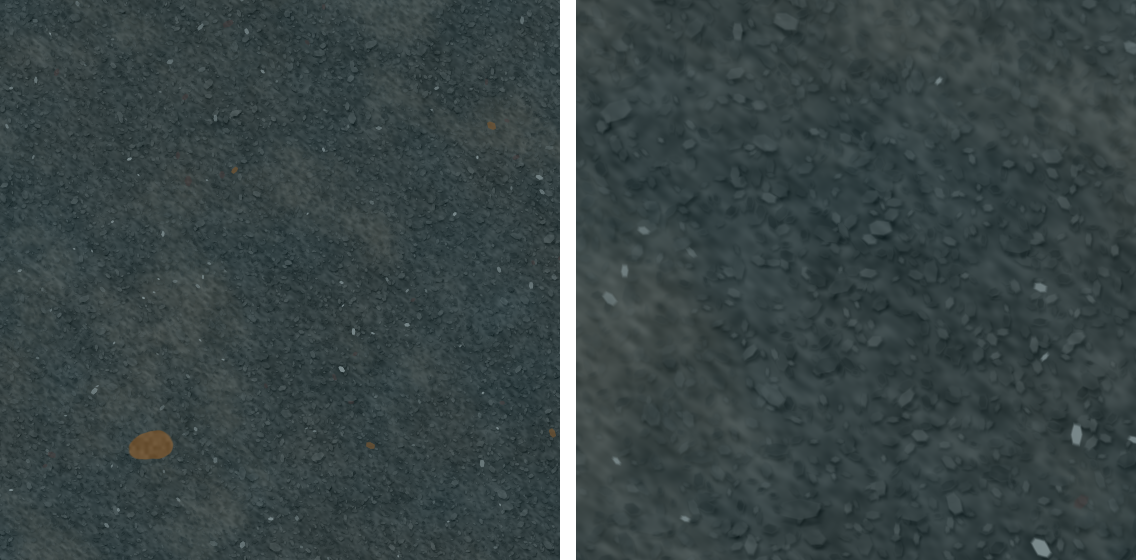
Left: the whole. Right: its middle third, enlarged.
Write a Shadertoy shader that draws this texture.

```glsl
const vec3 SOIL = vec3(0.207, 0.258, 0.265);
const vec3 DUST = vec3(0.268, 0.308, 0.303);
const vec3 PALE_STONE = vec3(0.50, 0.56, 0.57);
const vec3 OCHRE = vec3(0.44, 0.33, 0.20);
const vec3 RUST = vec3(0.29, 0.22, 0.22);
const float EDGE = 0.0012;

float hash(vec2 p) {
    vec3 q = fract(p.xyx * 0.1031);
    q += dot(q, q.yzx + 33.33);
    return fract((q.x + q.y) * q.z);
}

vec2 hash2(vec2 p) {
    return vec2(hash(p), hash(p + 71.7));
}

vec2 rotate(vec2 p, float angle) {
    float c = cos(angle), s = sin(angle);
    return vec2(c * p.x + s * p.y, c * p.y - s * p.x);
}

float noise(vec2 p) {
    vec2 i = floor(p), f = fract(p);
    f = f * f * (3.0 - 2.0 * f);
    float low = mix(hash(i), hash(i + vec2(1, 0)), f.x);
    float high = mix(hash(i + vec2(0, 1)), hash(i + vec2(1, 1)), f.x);
    return mix(low, high, f.y);
}

float fbm(vec2 p) {
    float sum = 0.0, gain = 0.5;
    for (int i = 0; i < 5; i++) {
        sum += gain * noise(p);
        p = rotate(p, 0.6) * 2.03 + 17.3;
        gain *= 0.52;
    }
    return sum;
}

// Distance to an angular pebble whose skew varies
float pebble(vec2 d, float radius, float skew) {
    d *= vec2(0.8, 1.25);
    d.x += (skew - 0.5) * d.y;
    float facets = max(abs(d.x) + 0.5 * abs(d.y), abs(d.y - 0.3 * d.x));
    return mix(length(d), facets, 0.8) - radius;
}

// Scattered pebbles: x = cover, y = tone, z = shadow
vec3 scatter(vec2 p, float cells, float density, vec2 size, float seed) {
    vec2 g = p * cells, cell = floor(g);
    float edge = EDGE * cells;
    vec3 result = vec3(0.0, 0.5, 0.0);
    for (int j = -1; j <= 1; j++)
    for (int i = -1; i <= 1; i++) {
        vec2 id = cell + vec2(i, j);
        if (hash(id + seed) > density) continue;
        vec2 look = hash2(id + seed + 57.0);
        vec2 d = g - id - hash2(id + seed + 113.0);
        float turn = hash(id + seed + 191.0);
        float angle = -0.6 + 2.8 * (turn - 0.5);
        float radius = mix(size.x, size.y, look.x * look.x);
        float skew = fract(turn * 7.0);
        float dist = pebble(rotate(d, angle), radius, skew);
        vec2 shift = vec2(-0.25, 0.5) * radius;
        float shade = pebble(rotate(d + shift, angle), radius, skew);
        float cover = 1.0 - smoothstep(-edge, edge, dist);
        result.z = max(result.z, 1.0 - smoothstep(-edge, 2.0 * edge, shade));
        result.y = mix(result.y, look.y, cover);
        result.x = max(result.x, cover);
    }
    return result;
}

// Lay one pebble layer over the ground
vec3 layGravel(vec3 ground, vec3 layer, float lift, float spread, float amount) {
    ground -= 0.06 * layer.z * (1.0 - layer.x) * amount;
    vec3 stone = SOIL + lift + spread * (layer.y - 0.5);
    return mix(ground, stone, layer.x * amount);
}

// Oval leaf with a wavy rim
float leafMask(vec2 p, vec2 center, vec2 halfSize) {
    vec2 q = rotate(p - center, 0.1) / halfSize;
    float rim = length(q) + 0.22 * (noise(p * 70.0) - 0.5);
    return 1.0 - smoothstep(0.92, 1.05, rim);
}

void mainImage(out vec4 fragColor, in vec2 fragCoord) {
    vec2 p = fragCoord / iResolution.y;
    vec2 along = rotate(p, -0.65);

    // Soil, dusty patches and slanted fine grain
    float patches = fbm(along * vec2(7.0, 10.0) + 3.1);
    float dust = smoothstep(0.50, 0.78, patches + 0.06 * (0.5 - p.x));
    vec3 color = mix(SOIL, DUST, dust * 0.8);
    color += 0.075 * (fbm(p * 18.0 + 40.0) - 0.49);
    color += 0.07 * (noise(along * vec2(85.0, 170.0)) - 0.5);

    // Gravel from grit to larger stones, thinner on dust
    float bare = 1.0 - 0.6 * dust;
    color = layGravel(color, scatter(p, 125.0, 0.65, vec2(0.2, 0.5), 11.0), 0.008, 0.14, 0.85 * bare);
    color = layGravel(color, scatter(p, 66.0, 0.34, vec2(0.15, 0.4), 23.0), 0.02, 0.14, 0.85 * bare);
    color = layGravel(color, scatter(p, 34.0, 0.15, vec2(0.14, 0.32), 37.0), 0.045, 0.11, 0.8 * bare);
    color += 0.065 * (noise(along * vec2(150.0, 250.0)) - 0.5);

    // Drifting tint and faint rusty stains
    float tint = fbm(p * 9.0 + 80.0) - 0.49;
    color += vec3(0.025, 0.0, -0.015) * tint;
    vec3 stain = scatter(p, 16.0, 0.08, vec2(0.06, 0.14), 53.0);
    color = mix(color, RUST, 0.4 * stain.x);

    // Pale chips and a few ochre fragments
    vec3 chip = scatter(p, 36.0, 0.09, vec2(0.07, 0.2), 67.0);
    color = mix(color, PALE_STONE, chip.x * mix(0.25, 0.95, chip.y));
    vec3 fragment = scatter(p, 9.0, 0.06, vec2(0.05, 0.085), 83.0);
    color = mix(color, OCHRE, 0.75 * fragment.x);

    // Single fallen leaf
    float leaf = leafMask(p, vec2(0.27, 0.205), vec2(0.042, 0.025));
    vec3 leafColor = OCHRE + 0.08 * (noise(p * 130.0) - 0.5);
    color = mix(color, leafColor, 0.92 * leaf);

    fragColor = vec4(clamp(color, 0.0, 1.0), 1.0);
}
```
